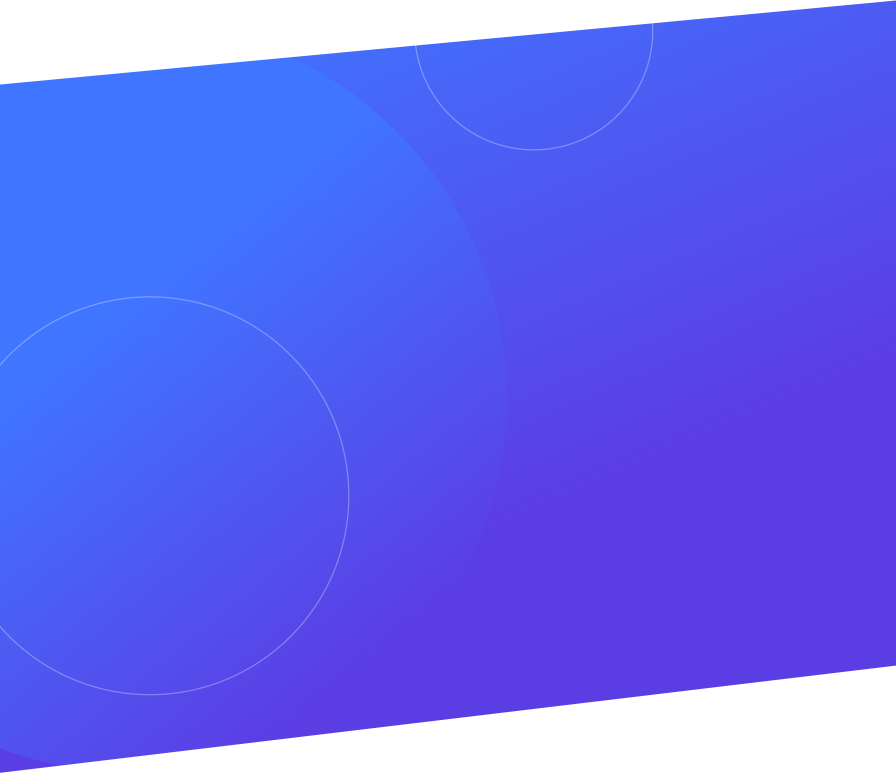
Write a WebGL 2 fragment shader that draws this background.

```glsl
#version 300 es
precision highp float;

uniform vec2 u_resolution;
out vec4 fragColor;

// Lengths are in canvas widths
#define BLUE vec3(0.250, 0.460, 1.000)
#define PURPLE vec3(0.357, 0.240, 0.893)
#define DISC vec3(0.1471, 0.4206, 0.4186)
#define RING_LOW vec3(0.1673, 0.3105, 0.2220)
#define RING_HIGH vec3(0.5957, 0.8294, 0.1328)
#define RING_WIDTH 0.0014
#define RING_ALPHA 0.30
#define TOP_EDGE vec2(0.7695, 0.8633)
#define BOTTOM_EDGE vec2(0.0013, 0.1210)

// Signed distance to a circle stored as (center, radius)
float circle(vec2 p, vec3 c) {
    return length(p - c.xy) - c.z;
}

// Signed distance above a line given its heights at x = 0 and x = 1
float aboveLine(vec2 p, vec2 heights) {
    float slope = heights.y - heights.x;
    return (p.y - heights.x - slope * p.x) / sqrt(1.0 + slope * slope);
}

// Antialiased coverage of the region where d < 0
float fill(float d, float pixel) {
    return clamp(0.5 - d / pixel, 0.0, 1.0);
}

// Thin outline, keeping its weight when narrower than a pixel
float stroke(float d, float pixel) {
    float halfWidth = 0.5 * RING_WIDTH;
    return fill(d - halfWidth, pixel) - fill(d + halfWidth, pixel);
}

// Blue to purple along an axis, clamped between start and end
vec3 blend(vec2 p, vec2 axis, float start, float end) {
    float t = clamp((dot(p, axis) - start) / (end - start), 0.0, 1.0);
    return mix(BLUE, PURPLE, t);
}

void main() {
    float pixel = 1.0 / u_resolution.x;
    vec2 p = gl_FragCoord.xy * pixel;

    // Band gradient with the large disc over it
    vec3 color = blend(p, vec2(0.40, -0.917), -0.6875, -0.030);
    vec3 discColor = blend(p, vec2(0.63, -0.777), -0.323, 0.1625);
    color = mix(color, discColor, fill(circle(p, DISC), pixel));

    // Translucent rings
    float rings = stroke(circle(p, RING_LOW), pixel)
                + stroke(circle(p, RING_HIGH), pixel);
    color = mix(color, vec3(1.0), RING_ALPHA * rings);

    // Slanted band on white
    float band = fill(aboveLine(p, TOP_EDGE), pixel)
               * fill(-aboveLine(p, BOTTOM_EDGE), pixel);
    fragColor = vec4(mix(vec3(1.0), color, band), 1.0);
}
```
